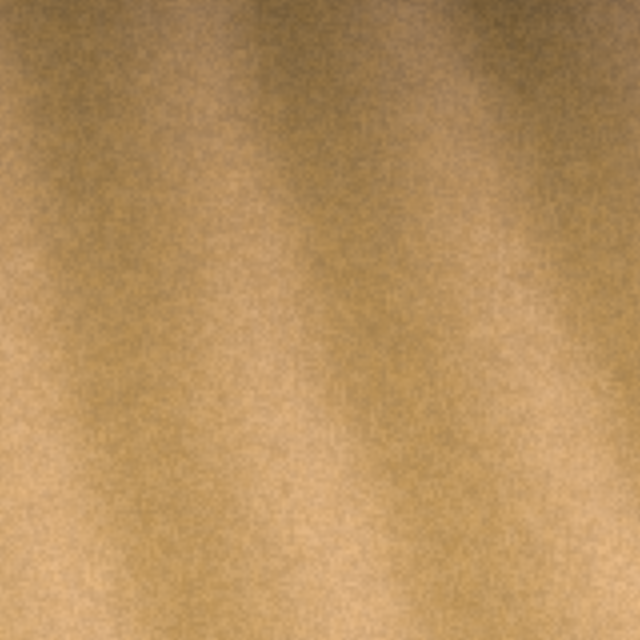
Write a Shadertoy shader that draws this texture.

```glsl
// Soft wind-blown sand: broad slanting ridges that spread towards the bottom,
// fading into shade at the top. Tone is summed from a light falloff, a ridge
// profile and fine value-noise grain, then mapped to a tan colour ramp.

const float TAU = 6.2831853;
const vec3 SHADE_COLOR = vec3(0.44, 0.345, 0.225);
const vec3 SAND_COLOR  = vec3(0.73, 0.572, 0.365);
const vec3 LIGHT_COLOR = vec3(0.89, 0.715, 0.495);

float hash(vec2 p) {
    vec3 q = fract(vec3(p.xyx) * 0.1031);
    q += dot(q, q.yzx + 33.33);
    return fract((q.x + q.y) * q.z);
}

// Smooth value noise centred on zero, from -0.5 to 0.5.
float noise(vec2 p) {
    vec2 cell = floor(p);
    vec2 f = fract(p);
    f = f * f * (3.0 - 2.0 * f);
    float low  = mix(hash(cell), hash(cell + vec2(1.0, 0.0)), f.x);
    float high = mix(hash(cell + vec2(0.0, 1.0)), hash(cell + 1.0), f.x);
    return mix(low, high, f.y) - 0.5;
}

// Crest height from 0 to 1; the right flank falls faster than the left.
float ridges(vec2 uv, float skew) {
    float depth = 1.0 - uv.y;
    float crest = 0.30 + 0.20 * depth + 0.07 * depth * depth;
    float spacing = 0.35 + 0.10 * depth;
    float wander = 0.035 * noise(uv * vec2(3.0, 5.0) + 17.0);
    float angle = TAU * (uv.x - crest + wander) / spacing;
    float wave = 0.5 + 0.5 * cos(angle + skew * (1.0 - cos(angle)));
    return pow(wave, 1.4);
}

// Light falls off towards the top, most of all at the right.
float falloff(vec2 uv) {
    float corner = smoothstep(0.6, 1.0, uv.y) * (uv.x - 0.35);
    return 0.80 - 0.26 * uv.y * uv.y - 0.07 * corner;
}

// Round grains, short crossed flecks and faint larger mottling.
float grain(vec2 uv) {
    float fine = noise(uv * 160.0 + 3.0);
    float flecks = noise(uv * vec2(58.0, 125.0) + 41.0)
                 + noise(uv * vec2(125.0, 58.0) + 83.0);
    float mottle = noise(uv * 34.0 + 11.0);
    return 0.065 * fine + 0.035 * flecks + 0.025 * mottle;
}

vec3 sandRamp(float tone) {
    vec3 dark = mix(SHADE_COLOR, SAND_COLOR, (tone - 0.44) / 0.29);
    vec3 light = mix(SAND_COLOR, LIGHT_COLOR, (tone - 0.73) / 0.16);
    return tone < 0.73 ? dark : light;
}

void mainImage(out vec4 fragColor, in vec2 fragCoord) {
    vec2 uv = fragCoord / iResolution.xy;
    float crest = ridges(uv, 0.3);

    float tone = falloff(uv) + 0.095 * (crest - 0.42) + grain(uv);
    vec3 color = sandRamp(tone);

    // Crests are slightly paler, hollows slightly more golden.
    color.b += 0.035 * (crest - 0.45);
    // Small hue changes between grains.
    color += vec3(0.012, 0.0, -0.025) * noise(uv * 70.0 + 59.0);

    fragColor = vec4(clamp(color, 0.0, 1.0), 1.0);
}
```
